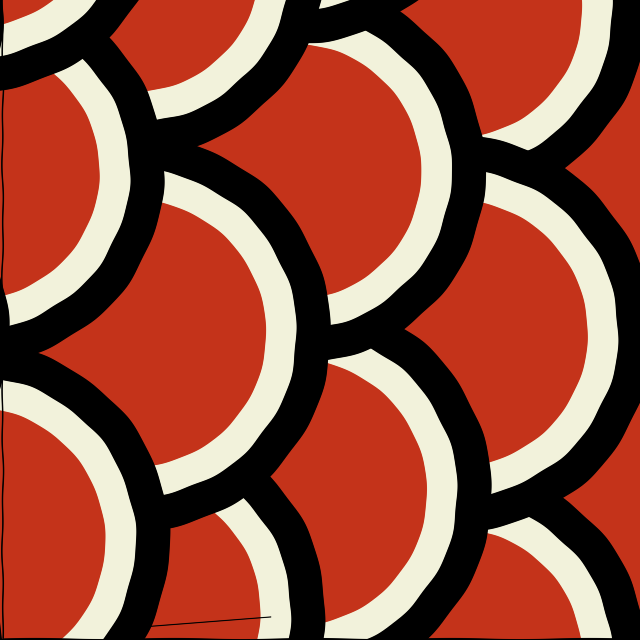
This pattern is drawn by a Shadertoy shader. Its source:

```glsl
// Overlapping red fish scales facing right, with cream bands and heavy black rims.
#define PITCH vec2(0.2513, 0.5052)   // spacing of columns and rows
#define ORIGIN vec2(-0.0443, 0.7318) // centre of the scale at column 0, row 0
#define RADIUS 0.3008
#define GROWTH 0.009                 // extra radius of alternate scales
#define RIM 0.0534                   // black line width
#define BAND 0.0475                  // cream line width
#define SLIP 0.236                   // vertical shift of odd rows near the left
#define WOBBLE 0.0011                // unevenness of the cut edges
#define RED vec3(0.77, 0.20, 0.10)
#define CREAM vec3(0.95, 0.95, 0.86)
#define INK vec3(0.0)

float coverage(float dist, float pixel) {
    return 1.0 - smoothstep(-0.6 * pixel, 0.6 * pixel, dist);
}

float segmentDistance(vec2 p, vec2 a, vec2 b) {
    vec2 ab = b - a;
    return length(p - a - ab * clamp(dot(p - a, ab) / dot(ab, ab), 0.0, 1.0));
}

// Columns are staggered by half a row; odd rows slip around the second column
vec2 scaleCentre(float column, float row) {
    float t = column - 0.5;
    float slip = mod(row, 2.0) * SLIP * t * exp(-2.0 * t * t);
    float stagger = 0.5 * mod(column, 2.0);
    return ORIGIN + vec2(column * PITCH.x, slip - (row + stagger) * PITCH.y);
}

// Paint one scale: rim, then band, then body
vec3 paintScale(vec3 under, vec2 p, float column, float row, float pixel) {
    vec2 q = p - scaleCentre(column, row);
    float angle = atan(q.y, q.x);
    float seed = column * 2.3 + row * 4.1;
    float uneven = WOBBLE * (sin(11.0 * angle + seed) + 0.6 * sin(23.0 * angle - seed));
    float dist = length(q) - RADIUS - GROWTH * mod(column + row, 2.0) + uneven;
    vec3 color = mix(under, INK, coverage(dist, pixel));
    color = mix(color, CREAM, coverage(dist + RIM, pixel));
    return mix(color, RED, coverage(dist + RIM + BAND - 0.6 * uneven, pixel));
}

// Ragged ink along the left and bottom edges, and one hairline scratch
float wear(vec2 p, float pixel) {
    float ragged = 0.0007 * (sin(p.y * 31.0) + sin(p.y * 73.0 + 1.0));
    float left = abs(p.x - 0.0042 - ragged) - 0.0012;
    float bottom = p.y - 0.0024 - 0.0009 * sin(p.x * 29.0);
    float scratch = segmentDistance(p, vec2(0.211, 0.0195), vec2(0.423, 0.036)) - 0.0009;
    return coverage(min(min(left, bottom), scratch), pixel);
}

void mainImage(out vec4 fragColor, in vec2 fragCoord) {
    float pixel = 1.0 / iResolution.y;
    vec2 p = fragCoord * pixel;
    vec3 color = INK;

    // Right to left, so each column covers the one on its right
    for (int i = 4; i >= -1; i--) {
        float column = float(i);
        bool staggered = mod(column, 2.0) > 0.5;
        for (int n = 0; n < 3; n++) {
            // Staggered columns put the middle row on top, others the upper row
            float row = staggered ? mod(float(n) + 2.0, 3.0) - 1.0 : 1.0 - float(n);
            color = paintScale(color, p, column, row, pixel);
        }
    }

    color = mix(color, INK, wear(p, pixel));
    fragColor = vec4(color, 1.0);
}
```
